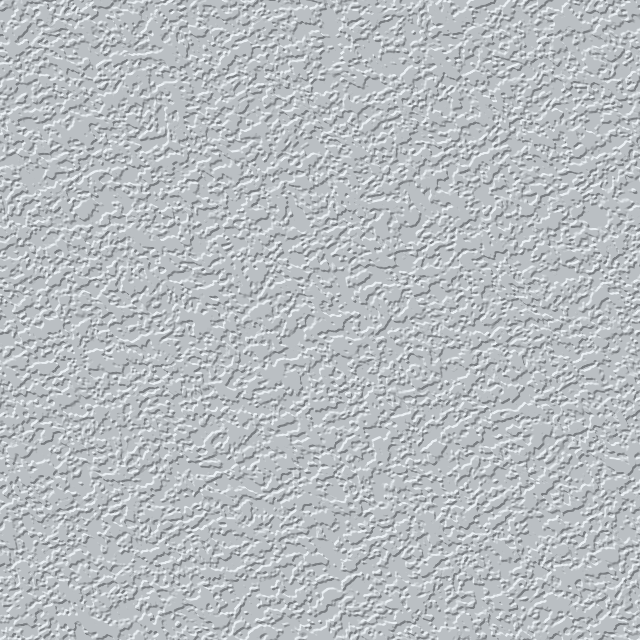
Write a three.js fragment shader that draws this texture.

```glsl
// Embossed grey plaster: small slanted plateaus and grains lit from the upper left.
varying vec2 vUv;

#define GRAIN_SCALE 78.0              // coarse cells across the canvas
#define GRAIN_STRETCH 0.56            // below 1 lengthens the coarse grains
#define GRAIN_ANGLE 0.35              // slant in radians
#define LAYER_STEP vec2(2.15, 1.8)    // finer layers are rounder
#define ROUGHNESS 0.92                // weight of each finer layer
#define PLATEAU_LEVEL -0.03
#define EDGE_SOFTNESS 0.42
#define BEVEL 0.0019                  // half width of a lit edge
#define LIGHT_DIR vec2(-0.6, 0.8)
#define FLAT_COLOR vec3(0.73, 0.75, 0.765)
#define LIT_COLOR vec3(0.92, 0.94, 0.955)
#define SHADE_COLOR vec3(0.47, 0.485, 0.50)

vec3 hash3(vec2 cell) {
  vec3 q = fract(cell.xyx * vec3(0.1031, 0.1030, 0.0973));
  q += dot(q, q.yxz + 33.33);
  return fract((q.xxy + q.yzz) * q.zyx);
}

// Cellular noise: one soft bump or dent at a random point of each cell
float cellBumps(vec2 p) {
  vec2 base = floor(p);
  float sum = 0.0;
  for (int y = -1; y <= 1; y++) {
    for (int x = -1; x <= 1; x++) {
      vec2 cell = base + vec2(float(x), float(y));
      vec3 rnd = hash3(cell);
      vec2 away = p - cell - rnd.xy;
      float fall = max(0.0, 1.0 - dot(away, away));
      sum += (2.0 * rnd.z - 1.0) * fall * fall;
    }
  }
  return sum;
}

// Slanted, layered bumps cut into flat plateaus with short slopes
float plateau(vec2 uv) {
  float c = cos(GRAIN_ANGLE);
  float s = sin(GRAIN_ANGLE);
  vec2 bent = uv + 0.003 * sin(uv.yx * vec2(47.0, 39.0) + 2.0 * sin(uv * 23.0));
  vec2 p = vec2(c * bent.x + s * bent.y, c * bent.y - s * bent.x);
  p *= GRAIN_SCALE * vec2(GRAIN_STRETCH, 1.0);

  float height = 0.0;
  float weight = 1.0;
  for (int i = 0; i < 3; i++) {
    height += weight * cellBumps(p + 100.0);
    p = p * LAYER_STEP + vec2(17.3, 41.7);
    weight *= ROUGHNESS;
  }
  return smoothstep(-EDGE_SOFTNESS, EDGE_SOFTNESS, height - PLATEAU_LEVEL);
}

void main() {
  // Emboss: height difference along the light direction
  vec2 shift = LIGHT_DIR * BEVEL;
  float relief = plateau(vUv - shift) - plateau(vUv + shift);

  vec3 color = mix(FLAT_COLOR, LIT_COLOR, max(relief, 0.0));
  color = mix(color, SHADE_COLOR, max(-relief, 0.0));
  gl_FragColor = vec4(color, 1.0);
}
```
